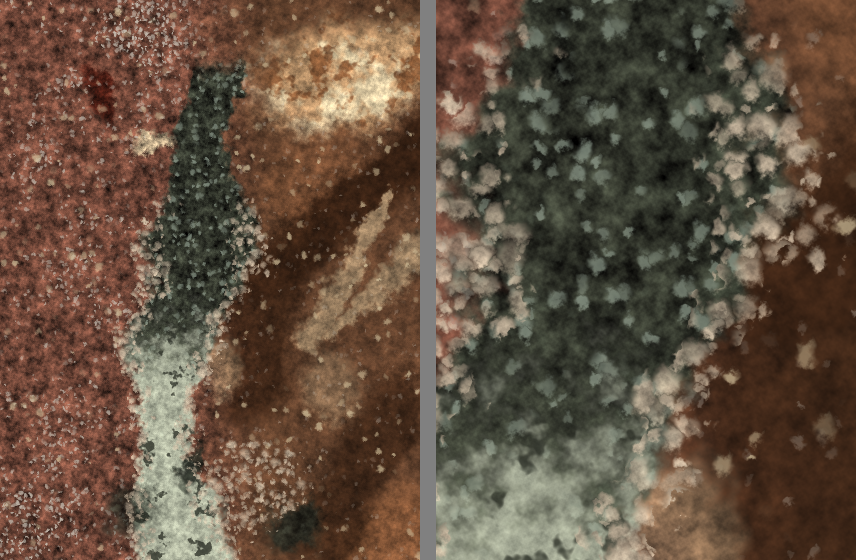
Left: the whole. Right: its middle third, enlarged.
This texture is drawn by a Shadertoy shader. Its source:

```glsl
// Wet brown flesh with a crumbly mineral crust running down its middle.
// Layered sines mottle and bend the broad shapes (blobs, strands, a spine);
// cellular grains add the glints, crumbs and pale specks on top.

const vec3 RED_FLESH = vec3(0.43, 0.27, 0.215);
const vec3 BROWN_FLESH = vec3(0.38, 0.255, 0.175);
const vec3 SHADOW = vec3(0.17, 0.095, 0.05);
const vec3 FAT = vec3(0.77, 0.61, 0.44);
const vec3 CREAM = vec3(0.84, 0.77, 0.62);
const vec3 RUST = vec3(0.43, 0.23, 0.11);
const vec3 TENDON = vec3(0.61, 0.51, 0.39);
const vec3 MOLD = vec3(0.17, 0.19, 0.155);
const vec3 CHALK = vec3(0.71, 0.74, 0.65);
const vec3 CRUMB = vec3(0.76, 0.69, 0.60);
const vec3 GLINT = vec3(0.80, 0.77, 0.72);

vec2 hash2(vec2 c) {
    return fract(sin(vec2(dot(c, vec2(127.1, 311.7)), dot(c, vec2(269.5, 183.3)))) * 43758.5);
}

// Layered, bent sines; roughly -1 to 1.
float waves(vec2 p) {
    float sum = 0.0, amp = 0.65;
    for (int i = 0; i < 5; i++) {
        p = mat2(0.8, 0.6, -0.6, 0.8) * p * 1.8 + 1.7;
        vec2 q = p + 0.9 * sin(p.yx * 1.3 + float(i));
        sum += amp * sin(q.x) * cos(q.y);
        amp *= 0.72;
    }
    return sum;
}

// Scattered round grains; cover is the share of cells that hold one.
float grains(vec2 p, float scale, float cover) {
    vec2 q = p * scale, cell = floor(q);
    float best = 0.0;
    for (int j = -1; j <= 1; j++)
    for (int i = -1; i <= 1; i++) {
        vec2 c = cell + vec2(i, j), h = hash2(c), k = hash2(c + 37.0);
        float radius = mix(0.3, 0.75, k.y);
        float dist = length(q - c - h);
        float here = smoothstep(cover, cover - 0.1, k.x) * mix(0.55, 1.0, h.x);
        best = max(best, here * smoothstep(radius, radius * 0.35, dist));
    }
    return best;
}

// Soft tilted ellipse.
float blob(vec2 p, vec2 center, vec2 radius, float tilt) {
    float c = cos(tilt), s = sin(tilt);
    return smoothstep(1.15, 0.55, length(mat2(c, -s, s, c) * (p - center) / radius));
}

// Soft stroke from a to b whose width goes from wa to wb.
float strand(vec2 p, vec2 a, vec2 b, float wa, float wb) {
    vec2 ab = b - a;
    float t = clamp(dot(p - a, ab) / dot(ab, ab), 0.0, 1.0);
    return smoothstep(1.0, 0.35, length(p - a - ab * t) / mix(wa, wb, t));
}

float bump(float y, float center, float width) {
    float d = (y - center) / width;
    return exp(-d * d);
}

// Distance from the crust's spine in half widths, signed left to right.
float crustSide(vec2 p) {
    float spine = 0.295 + 0.065 * smoothstep(0.33, 0.55, p.y)
        + 0.035 * smoothstep(0.75, 0.9, p.y) + 0.035 * smoothstep(0.2, 0.0, p.y);
    float width = 0.045 + 0.055 * bump(p.y, 0.56, 0.1) + 0.035 * bump(p.y, 0.40, 0.06)
        + 0.035 * smoothstep(0.2, 0.05, p.y);
    return (p.x - spine) / width;
}

vec3 flesh(vec2 p, vec2 w, float coarse, float fine, float grit) {
    vec3 col = mix(RED_FLESH, BROWN_FLESH, smoothstep(0.3, 0.5, w.x));
    col = mix(col, vec3(0.49, 0.32, 0.21), 0.7 * blob(w, vec2(0.56, 0.68), vec2(0.12, 0.09), 0.5));
    col = mix(col, vec3(0.51, 0.33, 0.21), 0.8 * blob(w, vec2(0.70, 0.04), vec2(0.14, 0.08), 0.5));
    // Dark folds
    float fold = strand(w, vec2(0.80, 0.77), vec2(0.46, 0.49), 0.07, 0.075);
    fold = max(fold, 0.85 * strand(w, vec2(0.47, 0.47), vec2(0.45, 0.30), 0.09, 0.08));
    fold = max(fold, 0.75 * strand(w, vec2(0.71, 0.28), vec2(0.58, 0.04), 0.08, 0.09));
    col = mix(col, SHADOW, 0.8 * fold);
    // Fat with rusty stains
    float fat = blob(w, vec2(0.63, 0.87), vec2(0.20, 0.105), 0.2);
    float stain = smoothstep(0.15, 0.65, waves(p * 17.0 + 4.0));
    vec3 fatColor = mix(FAT, CREAM, smoothstep(0.0, 0.6, coarse));
    col = mix(col, mix(fatColor, RUST, 0.65 * stain), fat * 0.95);
    // Tendons and small pale patches
    float tendon = strand(w, vec2(0.70, 0.66), vec2(0.555, 0.39), 0.014, 0.034);
    tendon = max(tendon, strand(w, vec2(0.76, 0.56), vec2(0.60, 0.41), 0.045, 0.022));
    tendon = max(tendon, 0.65 * blob(w, vec2(0.39, 0.35), vec2(0.04, 0.06), 0.0));
    tendon = max(tendon, 0.55 * blob(w, vec2(0.59, 0.31), vec2(0.06, 0.07), 0.3));
    col = mix(col, TENDON, tendon * 0.9);
    col = mix(col, vec3(0.33, 0.13, 0.09), blob(w, vec2(0.18, 0.83), vec2(0.025, 0.07), 0.35));
    col = mix(col, CREAM, 0.8 * blob(w, vec2(0.28, 0.745), vec2(0.045, 0.018), 0.2));
    // Mottling, stronger on the raw left side
    float rough = mix(1.0, 0.5, smoothstep(0.3, 0.5, p.x));
    return col * (1.0 + 0.14 * coarse + rough * (0.34 * fine + 0.26 * grit));
}

void mainImage(out vec4 fragColor, in vec2 fragCoord) {
    vec2 p = fragCoord / iResolution.xy * vec2(0.75, 1.0);
    float coarse = waves(p * 9.0), fine = waves(p * 42.0 + 7.0), grit = waves(p * 95.0 + 3.0);
    vec2 w = p + 0.015 * vec2(waves(p * 14.0 + 11.0), waves(p * 14.0 + 20.0))
        + 0.005 * vec2(fine, grit);
    vec2 g = p + 0.003 * vec2(fine, grit);
    vec3 col = flesh(p, w, coarse, fine, grit);

    // Wet glints, gathered in clusters
    float left = smoothstep(0.42, 0.25, p.x);
    float cluster = smoothstep(-0.1, 0.7, coarse) * left;
    float scurf = blob(w, vec2(0.26, 0.95), vec2(0.09, 0.08), 0.0);
    scurf = max(scurf, 0.8 * blob(w, vec2(0.05, 0.06), vec2(0.12, 0.08), 0.4));
    float shine = grains(g, 130.0, 0.10 + 0.38 * cluster + 0.6 * scurf);
    col = mix(col, GLINT, shine * (0.35 + 0.35 * left + 0.2 * scurf));
    col = mix(col, CREAM, 0.75 * grains(g + 5.0, 75.0, 0.12));

    // Crust: dark mold above, chalk below, ragged pale rim
    float signedSide = crustSide(w), side = abs(signedSide);
    float top = smoothstep(0.91, 0.86, w.y);
    float body = smoothstep(1.12, 0.85, side) * top;
    float chalky = smoothstep(0.45, 0.32, w.y + 0.05 * fine);
    vec3 mold = MOLD * (1.0 + 0.5 * fine + 0.4 * grit);
    mold = mix(mold, vec3(0.56, 0.62, 0.56), 0.8 * grains(g, 95.0, 0.33 + 0.2 * coarse));
    vec3 chalk = CHALK * (1.0 + 0.13 * fine + 0.13 * grit);
    float pit = smoothstep(0.45, 0.8, waves(p * 24.0 + 9.0));
    chalk = mix(chalk, MOLD, 0.8 * pit);
    col = mix(col, mix(mold, chalk, chalky), body * 0.95);
    // Sooty hollows and loose crumbs around the foot
    float soot = blob(w, vec2(0.53, 0.06), vec2(0.06, 0.05), 0.4);
    soot = max(soot, 0.85 * blob(w, vec2(0.23, 0.09), vec2(0.055, 0.06), 0.0));
    soot = max(soot, blob(w, vec2(0.345, 0.16), vec2(0.018, 0.06), -0.3));
    col = mix(col, MOLD * (0.75 + 0.4 * fine), soot * 0.85);
    float rim = smoothstep(0.5, 0.85, side) * smoothstep(1.4, 1.05, side) * smoothstep(0.68, 0.55, w.y);
    float foot = blob(w, vec2(0.44, 0.13), vec2(0.12, 0.09), 0.4);
    float crumbs = max(grains(g, 58.0, 0.85 * max(rim, 0.7 * foot)), 0.9 * grains(g + 2.0, 100.0, 0.7 * max(rim, foot)));
    col = mix(col, CRUMB * (1.0 + 0.2 * grit), crumbs * 0.92);

    fragColor = vec4(clamp(col, 0.0, 1.0), 1.0);
}
```
